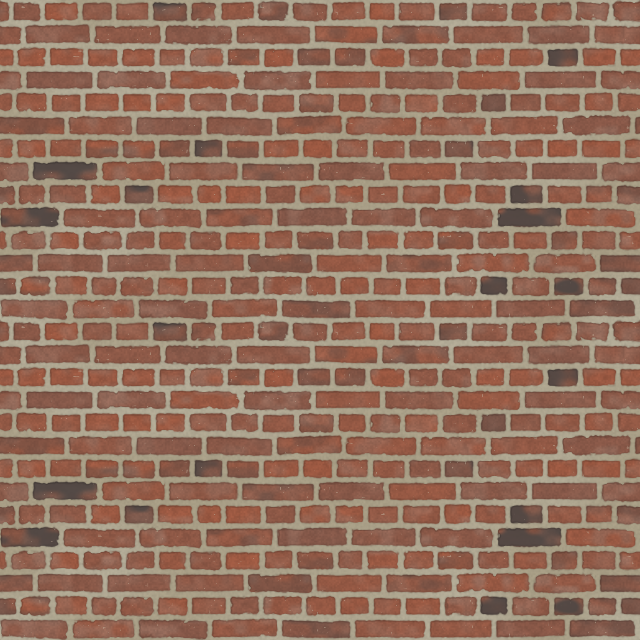
This texture is drawn by a three.js fragment shader. Its source:

```glsl
// Weathered brick wall: courses of long stretchers alternate with courses of short headers.
// Each brick is a rounded box with shifted joints, chipped edges and its own hashed tint;
// a block of 14 courses is stacked twice, and all noise wraps with that block.

varying vec2 vUv;

const float COURSES = 28.0;          // courses over the full height
const float BLOCK_COURSES = 14.0;    // courses before the wall repeats
const float STRETCHERS = 9.0;        // long bricks across
const float HEADERS = 18.0;          // short bricks across
const float JOINT_SHIFT = 0.013;     // wander of upright joints
const float HALF_JOINT = 0.0040;     // half width of upright joints
const float HALF_HEIGHT = 0.0134;    // half height of a brick
const float CORNER = 0.0040;         // corner radius
const float EDGE = 0.0013;           // softness of brick outlines
const float CHIP = 0.0030;           // roughness of brick outlines
const float DARK_SHARE = 0.07;       // share of burnt bricks

const vec3 MORTAR = vec3(0.695, 0.665, 0.585);
const vec3 MORTAR_WARM = vec3(0.655, 0.615, 0.520);
const vec3 RED = vec3(0.605, 0.345, 0.255);
const vec3 BROWN = vec3(0.505, 0.340, 0.285);
const vec3 PALE = vec3(0.590, 0.440, 0.380);
const vec3 BURNT = vec3(0.300, 0.275, 0.265);
const vec3 SPECK = vec3(0.740, 0.660, 0.580);

float hash(vec2 p) {
  vec3 q = fract(p.xyx * 0.1031);
  q += dot(q, q.yzx + 33.33);
  return fract((q.x + q.y) * q.z);
}

// Value noise that wraps over the width and over half the height; freq.y must be even.
float noise(vec2 uv, vec2 freq) {
  vec2 p = uv * freq;
  vec2 period = freq * vec2(1.0, 0.5);
  vec2 c = floor(p);
  vec2 f = fract(p);
  f = f * f * (3.0 - 2.0 * f);
  vec2 a = mod(c, period);
  vec2 b = mod(c + 1.0, period);
  return mix(mix(hash(a), hash(vec2(b.x, a.y)), f.x),
             mix(hash(vec2(a.x, b.y)), hash(b), f.x), f.y);
}

// Position of upright joint i in a course, in brick units.
float joint(float i, float count, float row) {
  return i + (hash(vec2(mod(i, count), row + 31.0)) - 0.5) * JOINT_SHIFT * count;
}

float roundedBox(vec2 p, vec2 halfSize, float radius) {
  vec2 q = abs(p) - halfSize + radius;
  return length(max(q, 0.0)) + min(max(q.x, q.y), 0.0) - radius;
}

void main() {
  // Gentle sag of the courses
  vec2 uv = vUv;
  uv.y += (noise(vUv, vec2(12.0, 14.0)) - 0.5) * 0.0028;

  // Course layout
  float course = floor(uv.y * COURSES);
  float row = mod(course, BLOCK_COURSES);
  float header = mod(row, 2.0);
  float pair = floor(row * 0.5);
  float count = mix(STRETCHERS, HEADERS, header);
  float halfBond = 0.5 * mod(pair + 1.0, 2.0) * step(pair, 5.0);
  float stretcherOffset = 0.46 + halfBond - 0.02 * pair;
  float headerOffset = 0.34 + (hash(vec2(row, 7.0)) - 0.5) * 0.25;

  // Brick between two shifted joints
  float x = uv.x * count - mix(stretcherOffset, headerOffset, header);
  float i = floor(x);
  if (x < joint(i, count, row)) i -= 1.0;
  else if (x >= joint(i + 1.0, count, row)) i += 1.0;
  float left = joint(i, count, row);
  float right = joint(i + 1.0, count, row);
  vec2 id = vec2(mod(i, count), row);
  float tint = hash(id + 51.0);
  float wear = hash(id + 83.0);
  float burn = hash(id + 117.0);

  // Brick outline, slightly tilted and chipped
  vec2 p = vec2((x - 0.5 * (left + right)) / count,
                uv.y - (course + 0.5) / COURSES);
  p.y += (hash(id + 149.0) - 0.5) * (0.0016 + 0.035 * p.x);
  vec2 halfSize = vec2(0.5 * (right - left) / count - HALF_JOINT,
                       HALF_HEIGHT + (wear - 0.5) * 0.0014);
  float fine = noise(vUv, vec2(260.0, 260.0));
  float coarse = noise(vUv, vec2(110.0, 110.0));
  float d = roundedBox(p, halfSize, CORNER * (0.6 + 0.8 * wear));
  d += (0.55 * coarse + 0.45 * fine - 0.5) * CHIP * (0.6 + wear);
  d += smoothstep(0.72, 0.95, coarse) * 0.0025 * wear;
  float brickMask = 1.0 - smoothstep(-EDGE, EDGE, d);

  // Fired clay: tint per brick, pale bloom and fine grain
  float cloud = noise(vUv, vec2(48.0, 64.0));
  float grain = noise(vUv, vec2(390.0, 390.0));
  float redness = clamp(0.18 + 0.85 * tint + 0.22 * (header - 0.5), 0.0, 1.0);
  vec3 brick = mix(BROWN, RED, redness);
  brick = mix(brick, PALE, smoothstep(0.35, 0.95, cloud) * (0.25 + 0.55 * wear));
  brick *= 0.91 + 0.10 * coarse + 0.10 * grain;

  // Burnt patches and light specks
  float patches = smoothstep(0.25, 0.70, noise(vUv, vec2(36.0, 58.0)));
  float burnt = step(1.0 - DARK_SHARE, burn) * (0.25 + 0.65 * patches);
  burnt += 0.30 * step(0.75, burn) * patches * (1.0 - step(1.0 - DARK_SHARE, burn));
  brick = mix(brick, BURNT, burnt);
  brick = mix(brick, SPECK, 0.6 * smoothstep(0.90, 0.98, fine) * smoothstep(0.4, 0.7, coarse));

  // Dark rim, strongest at the top and left
  float rim = smoothstep(-0.0040, -0.0005, d);
  float lit = clamp(0.5 + 0.5 * (p.y / halfSize.y - p.x / halfSize.x), 0.0, 1.0);
  brick *= 1.0 - rim * (0.07 + 0.12 * lit);

  // Sandy mortar, shaded close to the bricks
  vec3 mortar = mix(MORTAR, MORTAR_WARM, smoothstep(0.3, 0.9, noise(vUv, vec2(7.0, 8.0))));
  mortar *= 0.965 + 0.04 * fine + 0.04 * grain;
  mortar *= 0.92 + 0.08 * smoothstep(0.0, 0.0030, d);

  gl_FragColor = vec4(mix(mortar, brick, brickMask), 1.0);
}
```
